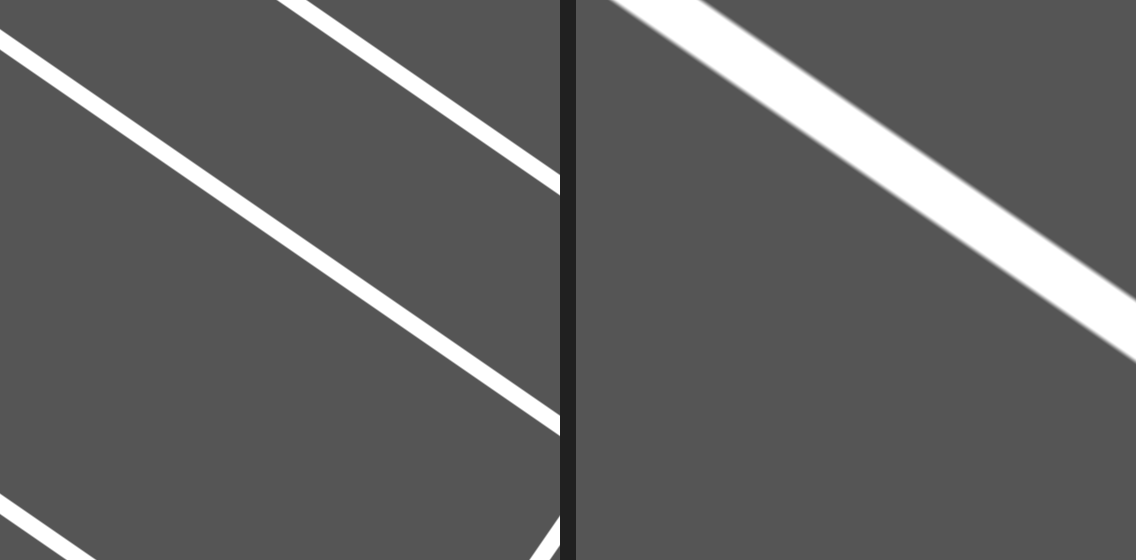
Left: the whole. Right: its middle third, enlarged.
This pattern is drawn by a Shadertoy shader. Its source:

```glsl
// Slanted white seams on grey: alternating wide and narrow bands, with cross seams in the wide ones.

const vec3 GREY = vec3(0.333);
const vec3 WHITE = vec3(1.0);

const float TILT = 0.604;          // downward slope of the seams, radians
const float HALF_WIDTH = 0.015;    // half the seam thickness
const float BAND_PERIOD = 1.0363;  // one wide band plus one narrow band
const float WIDE_BAND = 0.6826;
const float BAND_START = 0.0579;
const float CROSS_PERIOD = 1.5;    // spacing of the cross seams along a band
const float CROSS_START = 1.361;

// Rotates into (along, across) band axes, measured from the top left corner
vec2 bandAxes(vec2 uv, float angle) {
    vec2 p = vec2(uv.x, 1.0 - uv.y);
    float c = cos(angle), s = sin(angle);
    return vec2(c * p.x + s * p.y, c * p.y - s * p.x);
}

// Distance to the nearest of the lines repeated at offset + n * period
float repeatedLine(float x, float offset, float period) {
    return abs(mod(x - offset + 0.5 * period, period) - 0.5 * period);
}

// Smooth coverage of a line from the distance to its centre
float stroke(float dist, float halfWidth, float soft) {
    return 1.0 - smoothstep(halfWidth - soft, halfWidth + soft, dist);
}

void mainImage(out vec4 fragColor, in vec2 fragCoord) {
    vec2 axes = bandAxes(fragCoord / iResolution.xy, TILT);
    float soft = max(0.002, 1.0 / iResolution.y);

    // Long seams on both sides of each wide band
    float longSeam = min(repeatedLine(axes.y, BAND_START, BAND_PERIOD),
                         repeatedLine(axes.y, BAND_START + WIDE_BAND, BAND_PERIOD));

    // Perpendicular seams, kept inside the wide bands
    float crossSeam = repeatedLine(axes.x, CROSS_START, CROSS_PERIOD);
    float inWide = 1.0 - step(WIDE_BAND, mod(axes.y - BAND_START, BAND_PERIOD));

    float seam = max(stroke(longSeam, HALF_WIDTH, soft),
                     stroke(crossSeam, HALF_WIDTH, soft) * inWide);
    fragColor = vec4(mix(GREY, WHITE, seam), 1.0);
}
```
